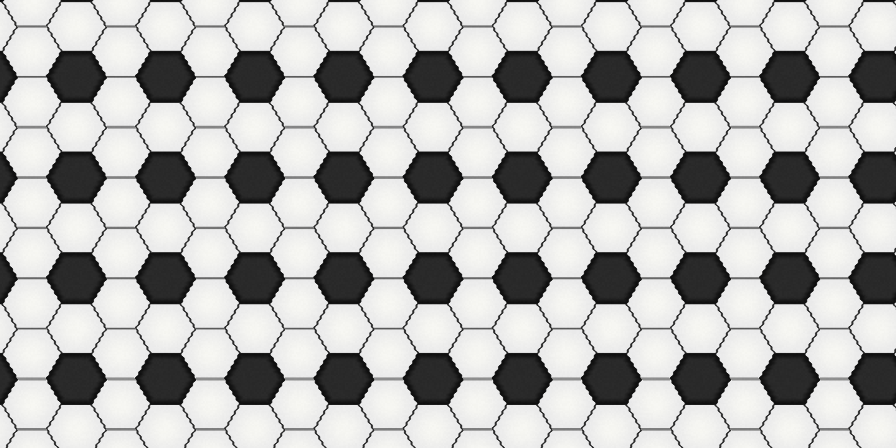
A Shadertoy shader for this pattern:

```glsl
#define TILE_PITCH vec2(0.0995, 0.1124)   // column step, tile height
#define DARK_CENTER vec2(0.1706, 0.8285)  // center of one dark tile
#define LINE_HALF 0.017                   // slanted joint, in tile heights
#define TOOTH_DEPTH 0.012
#define TEETH_PER_TILE 9.0
#define WHITE_CORE vec3(0.965, 0.965, 0.948)
#define WHITE_RIM vec3(0.918, 0.918, 0.920)
#define DARK_CORE vec3(0.162)
#define DARK_RIM vec3(0.060)
#define JOINT_COLOR vec3(0.17)
#define GRAIN 0.012

const float SQRT3 = 1.7320508;

float hash(vec2 p) {
    p = fract(p * vec2(0.1031, 0.1137));
    p += dot(p, p.yx + 33.33);
    return fract((p.x + p.y) * p.x * 57.3);
}

// Flat-topped hexagon of height 1: its border lies at 0.5
float hexRadius(vec2 p) {
    p = abs(p);
    return max(p.y, p.x * SQRT3 * 0.5 + p.y * 0.5);
}

// Offset from the nearest point of a rectangular lattice
vec2 latticeOffset(vec2 p, vec2 period) {
    return p - period * floor(p / period + 0.5);
}

// Share of a pixel covered by a band centered on zero distance
float bandCoverage(float dist, float halfWidth, float pixel) {
    float top = min(dist + 0.5 * pixel, halfWidth);
    float bottom = max(dist - 0.5 * pixel, -halfWidth);
    return clamp((top - bottom) / pixel, 0.0, 1.0);
}

void mainImage(out vec4 fragColor, in vec2 fragCoord) {
    vec2 uv = fragCoord / iResolution.y;
    vec2 p = (uv - DARK_CENTER) / TILE_PITCH * vec2(SQRT3 * 0.5, 1.0);
    float pixel = 1.0 / (iResolution.y * TILE_PITCH.y);

    // Fine teeth along the slanted sides
    p.x += TOOTH_DEPTH * sin(6.2831853 * TEETH_PER_TILE * p.y);

    // Two interleaved lattices make the honeycomb
    vec2 period = vec2(SQRT3, 1.0);
    vec2 evenTile = latticeOffset(p, period);
    vec2 oddTile = latticeOffset(p - 0.5 * period, period);
    bool isOdd = hexRadius(oddTile) < hexRadius(evenTile);
    vec2 tile = isOdd ? oddTile : evenTile;

    // White tiles glow softly from the middle
    vec3 color = mix(WHITE_CORE, WHITE_RIM, smoothstep(0.05, 0.55, length(tile)));

    // Joints: level seams are softer and vary from row to row
    float halfWidth = LINE_HALF;
    vec3 jointColor = JOINT_COLOR;
    if (isOdd && abs(tile.y) > abs(tile.x) * SQRT3) {
        float wear = hash(vec2(floor(p.y + 0.5) + 40.0, 7.0));
        halfWidth = mix(0.016, 0.032, wear);
        jointColor = vec3(mix(0.34, 0.58, wear));
    }
    float joint = bandCoverage(0.5 - hexRadius(tile), halfWidth, pixel);
    color = mix(color, jointColor, joint);

    // Dark tiles: every second tile of every second column
    float darkRadius = hexRadius(latticeOffset(p, vec2(SQRT3, 2.0)));
    vec3 darkColor = mix(DARK_CORE, DARK_RIM, smoothstep(0.36, 0.50, darkRadius));
    float darkMask = clamp((0.5 + 0.5 * LINE_HALF - darkRadius) / pixel + 0.5, 0.0, 1.0);
    color = mix(color, darkColor, darkMask);

    // Faint grain
    color += GRAIN * (hash(floor(uv * 256.0)) - 0.5);
    fragColor = vec4(color, 1.0);
}
```
